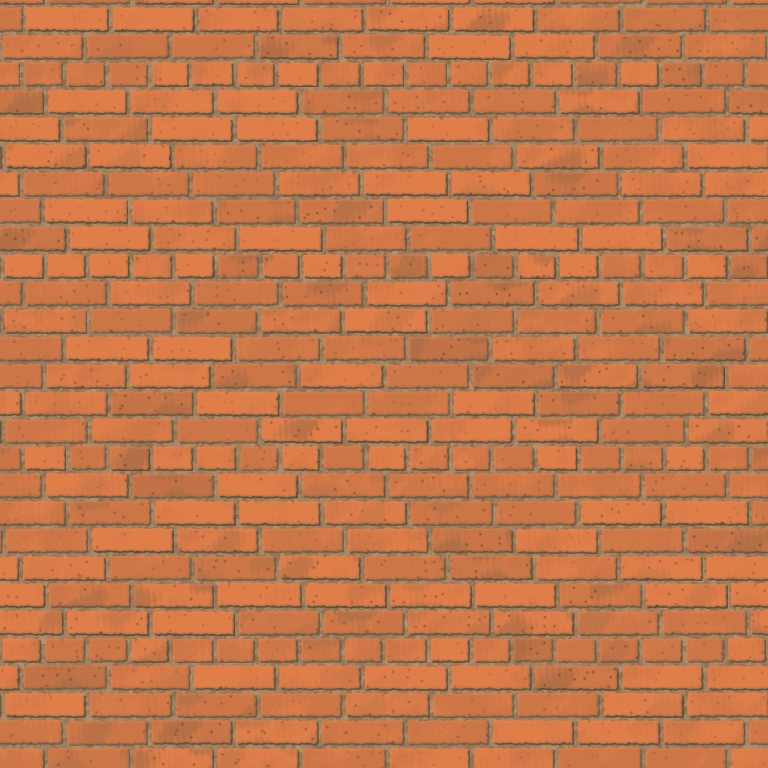
This texture is drawn by a WebGL 1 fragment shader. Its source:

```glsl
precision highp float;

// Orange brick wall: 28 courses of 9 stretchers, every seventh course 18 headers.
// Each course steps sideways a quarter brick in a zigzag; rounded boxes give bricks,
// mortar and shadow, while layered sines and cellular noise add tone, soot and pits.

uniform vec2 u_resolution;

const float COURSES = 28.0;

float hash(vec2 p) {
  return fract(sin(dot(p, vec2(127.1, 311.7))) * 43758.5);
}

// Tiling cellular noise: distance to the nearest point and that point's random id.
vec2 cellular(vec2 p, float period) {
  vec2 cell = floor(p);
  vec2 nearest = vec2(9.0, 0.0);
  for (int j = -1; j <= 1; j++) {
    for (int i = -1; i <= 1; i++) {
      vec2 c = cell + vec2(float(i), float(j));
      vec2 w = mod(c, period);
      vec2 point = c + vec2(hash(w + 3.7), hash(w + 19.3));
      float d = distance(p, point);
      if (d < nearest.x) nearest = vec2(d, hash(w + 41.9));
    }
  }
  return nearest;
}

float roundedBox(vec2 p, vec2 halfSize, float radius) {
  vec2 q = abs(p) - halfSize + radius;
  return length(max(q, 0.0)) + min(max(q.x, q.y), 0.0) - radius;
}

// Small shift of the joint on the left of a brick.
float jointShift(float column, float course, float count) {
  return (hash(vec2(mod(column, count), course + 60.0)) - 0.5) * 0.1;
}

void main() {
  vec2 uv = gl_FragCoord.xy / u_resolution;
  vec2 pos = uv * COURSES + vec2(0.0, 0.19);
  float aa = COURSES / u_resolution.y;

  // Bond: courses count from the top, offsets rise for nine steps then fall.
  float course = mod(27.0 - floor(pos.y), COURSES);
  float isHeader = 1.0 - step(0.5, abs(mod(course, 7.0) - 2.0));
  float count = mix(9.0, 18.0, isHeader);
  float pitch = COURSES / count;
  float turn = mod(course - 1.0, 14.0);
  float quarter = turn < 9.5 ? turn : 14.0 - turn;
  float drift = (hash(vec2(course, 5.0)) - 0.25) * 0.16;
  float along = (pos.x - drift) / pitch - quarter * 0.25 * count / 9.0;
  float column = floor(along);

  // Brick outline, in units of one course.
  float left = jointShift(column, course, count);
  float right = pitch + jointShift(column + 1.0, course, count);
  vec2 local = vec2(fract(along) * pitch - 0.5 * (left + right), fract(pos.y) - 0.5);
  vec2 halfSize = vec2(0.5 * (right - left) - 0.1, 0.413);
  vec2 id = vec2(mod(column, count), course);
  float seed = hash(id + 7.0);
  float soot = hash(id + 23.0);
  local.y += (hash(id + 31.0) - 0.5) * 0.04 + local.x * (seed - 0.5) * 0.02;

  // Surface noise.
  vec2 grain = cellular(pos * 7.0, 196.0);
  vec2 pit = cellular(pos * 2.5, 70.0);
  float pits = step(0.66, pit.y) * (1.0 - smoothstep(0.04, 0.24, pit.x + grain.x * 0.07));
  float wobble = 0.012 * sin(local.x * 9.0 + seed * 50.0)
               + 0.010 * sin(local.x * 23.0 + local.y * 17.0 + soot * 70.0);
  float edge = roundedBox(local, halfSize, 0.06) + wobble + pits * 0.05 + (grain.x - 0.4) * 0.02;
  float shade = roundedBox(local + vec2(-0.06, 0.065), halfSize, 0.06) + wobble;
  float inBrick = 1.0 - smoothstep(-0.7 * aa, 0.7 * aa, edge);
  float inShadow = 1.0 - smoothstep(-0.8 * aa, 0.8 * aa, shade);

  // Mortar: sandy grain, darkened under and to the right of each brick.
  float sand = clamp(0.75 * grain.y + 0.5 * pit.x - 0.1, 0.0, 1.0);
  vec3 mortar = mix(vec3(0.55, 0.43, 0.32), vec3(0.70, 0.57, 0.43), sand);
  mortar = mix(mortar, vec3(0.39, 0.28, 0.19), inShadow * (0.55 + 0.4 * seed));

  // Clay: tone per brick, soft blotches and upright streaks.
  float blotch = sin(local.x * 2.3 + seed * 40.0) + 0.7 * sin(local.x * 1.3 - local.y * 5.0 + soot * 60.0);
  float streak = sin(local.x * 11.0 + seed * 90.0 + 0.6 * sin(local.y * 6.0))
               * sin(local.x * 17.0 + soot * 50.0);
  float tone = seed + 0.18 * blotch + 0.12 * streak + 0.2 * (grain.y - 0.5);
  vec3 clay = mix(vec3(0.80, 0.46, 0.28), vec3(0.88, 0.495, 0.29), smoothstep(0.05, 0.85, tone));

  // Wear: sooty bricks, dark pits and a dusty rim with a lit upper left edge.
  float smudge = smoothstep(0.1, 1.5, blotch + 0.5 * streak + abs(local.y)) * smoothstep(0.35, 1.0, soot);
  clay = mix(clay, vec3(0.62, 0.41, 0.27), 0.65 * smudge);
  clay = mix(clay, vec3(0.68, 0.42, 0.27), 0.35 * smoothstep(0.88, 0.93, soot));
  clay = mix(clay, vec3(0.46, 0.28, 0.19), pits * (0.2 + 0.5 * soot));
  float rim = smoothstep(-0.1, 0.0, edge);
  float lit = step(0.0, halfSize.x - abs(local.x) < halfSize.y - abs(local.y) ? -local.x : local.y);
  clay = mix(clay, mix(vec3(0.62, 0.38, 0.25), vec3(0.86, 0.54, 0.36), lit), rim * 0.45);

  gl_FragColor = vec4(mix(mortar, clay, inBrick), 1.0);
}
```
